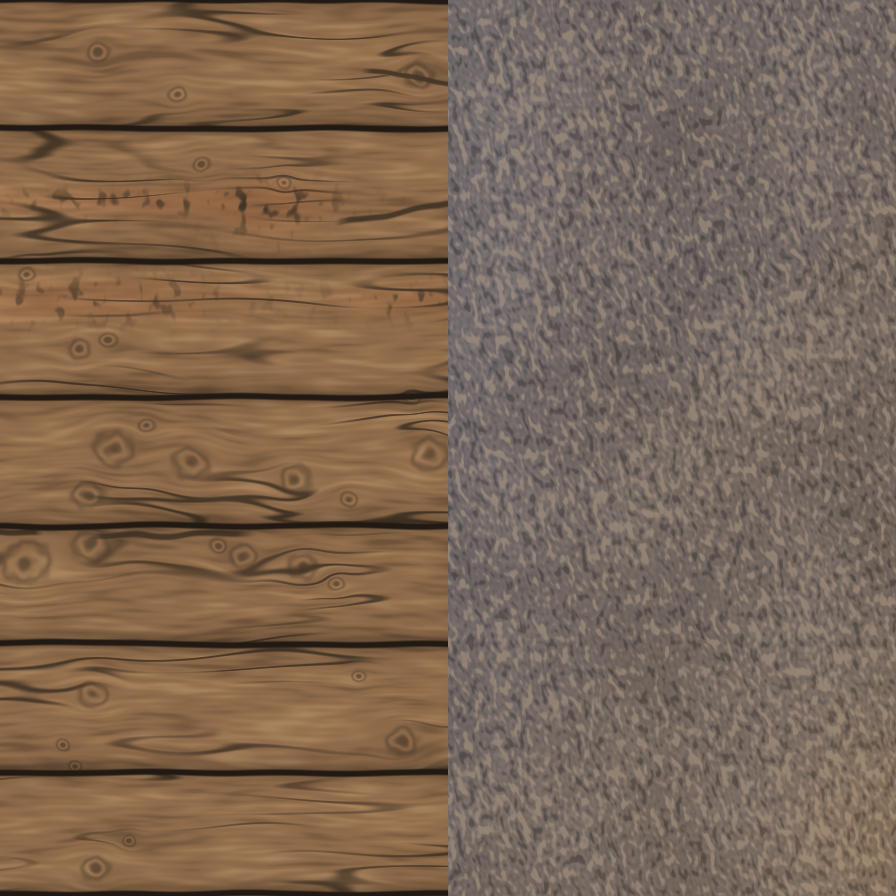
This texture is drawn by a WebGL 2 fragment shader. Its source:

```glsl
#version 300 es
precision highp float;
// Weathered horizontal planks on the left, speckled grey-brown hide on the right.

uniform vec2 u_resolution;
out vec4 fragColor;

const vec3 SOOT = vec3(0.13, 0.10, 0.075);
const vec3 UMBER = vec3(0.28, 0.22, 0.16);
const vec3 BARK = vec3(0.44, 0.33, 0.23);
const vec3 OAK = vec3(0.56, 0.42, 0.29);
const vec3 STRAW = vec3(0.67, 0.52, 0.37);
const vec3 RUST = vec3(0.60, 0.39, 0.25);
const vec3 SLATE = vec3(0.44, 0.405, 0.395);
const vec3 TAUPE = vec3(0.46, 0.405, 0.365);
const vec3 FLECK = vec3(0.61, 0.54, 0.47);

const float SEAMS[8] = float[](1.0, 0.857, 0.709, 0.557, 0.413, 0.281, 0.137, 0.002);

// Large knots: centre x, centre y, radius
const vec3 KNOTS[15] = vec3[](
    vec3(0.11, 0.943, 0.011), vec3(0.468, 0.915, 0.014), vec3(0.088, 0.61, 0.011),
    vec3(0.126, 0.499, 0.019), vec3(0.213, 0.483, 0.017), vec3(0.098, 0.447, 0.015),
    vec3(0.33, 0.465, 0.015), vec3(0.48, 0.492, 0.018), vec3(0.029, 0.372, 0.023),
    vec3(0.102, 0.392, 0.018), vec3(0.338, 0.367, 0.014), vec3(0.271, 0.379, 0.013),
    vec3(0.104, 0.225, 0.014), vec3(0.449, 0.173, 0.015), vec3(0.107, 0.03, 0.013));

float hash(vec2 cell) {
    uvec2 q = uvec2(ivec2(cell)) * uvec2(1597334673u, 3812015801u);
    uint n = (q.x ^ q.y) * 1597334673u;
    n = (n ^ (n >> 15)) * 2246822519u;
    return float((n ^ (n >> 13)) >> 8) / 16777216.0;
}

float cornerSlope(vec2 cell, vec2 offset) {
    float angle = 6.2832 * hash(cell);
    return dot(vec2(cos(angle), sin(angle)), offset);
}

// Gradient noise, roughly -0.7 to 0.7
float noise(vec2 p) {
    vec2 i = floor(p), f = p - i;
    vec2 w = f * f * f * (f * (f * 6.0 - 15.0) + 10.0);
    vec2 e = vec2(1.0, 0.0);
    return mix(mix(cornerSlope(i, f), cornerSlope(i + e, f - e), w.x),
               mix(cornerSlope(i + e.yx, f - e.yx), cornerSlope(i + 1.0, f - 1.0), w.x), w.y);
}

float blob(vec2 p, vec2 centre, vec2 size) {
    vec2 d = (p - centre) / size;
    return exp(-dot(d, d));
}

// Tapered split running from a to b
float split(vec2 p, vec2 a, vec2 b, float width) {
    float t = clamp((p.x - a.x) / (b.x - a.x), 0.0, 1.0);
    float reach = smoothstep(0.0, 0.15, t) * smoothstep(1.0, 0.85, t);
    float d = abs(p.y - mix(a.y, b.y, t) - 0.006 * noise(p * vec2(22.0, 9.0)));
    return reach * (1.0 - smoothstep(0.3 * width, width, d));
}

// Bends the grain height around a knot and gathers its rings and core
void addKnot(vec2 p, vec3 knot, inout float height, inout float ring, inout float core) {
    vec2 d = (p - knot.xy) * vec2(0.85, 1.0) / knot.z;
    float r = length(d) + 0.35 * noise(p * 70.0);
    height -= 0.8 * (p.y - knot.y) * exp(-0.3 * dot(d, d));
    ring += cos(r * 10.0) * (1.0 - smoothstep(0.5, 1.3, r));
    core += (1.0 - smoothstep(0.1, 0.55, r)) + 0.55 * exp(-20.0 * (r - 0.9) * (r - 0.9));
}

vec3 wood(vec2 p) {
    // Plank index and seam shading
    float plank = 0.0, gap = 0.0, shade = 0.0;
    for (int i = 0; i < 8; i++) {
        float d = p.y - SEAMS[i] - 0.004 * noise(vec2(p.x * 9.0, float(i) * 3.7));
        plank += step(d, 0.0);
        gap = max(gap, 1.0 - smoothstep(0.0018, 0.0048, abs(d)));
        shade += exp(-abs(d) * (d > 0.0 ? 110.0 : 190.0));
    }

    // Knots, then the bent grain
    float height = p.y + 0.018 * noise(vec2(p.x * 4.0, p.y * 9.0 + plank * 5.3));
    float ring = 0.0, core = 0.0;
    for (int i = 0; i < 15; i++) addKnot(p, KNOTS[i], height, ring, core);
    for (int i = 0; i < 14; i++) {
        float k = float(i);
        vec2 spot = vec2(0.02 + 0.46 * hash(vec2(k, 3.0)), 0.02 + 0.066 * (k + hash(vec2(k, 8.0))));
        addKnot(p, vec3(spot, 0.006 + 0.003 * hash(vec2(k, 5.0))), height, ring, core);
    }
    vec2 g = vec2(p.x + plank * 7.31, height);
    float broad = noise(g * vec2(4.0, 24.0));
    float streak = noise(g * vec2(8.0, 75.0));
    float fibre = noise(g * vec2(22.0, 165.0));
    float tone = 0.56 + 0.35 * broad + 0.38 * streak + 0.42 * fibre + 0.12 * ring;
    tone += 0.08 * (hash(vec2(plank, 2.0)) - 0.5);
    vec3 color = mix(BARK, OAK, smoothstep(0.1, 0.55, tone));
    color = mix(color, STRAW, smoothstep(0.5, 1.05, tone));

    // Worn, reddish patches on the second and third planks
    float worn = blob(p, vec2(0.1, 0.665), vec2(0.16, 0.025)) + blob(p, vec2(0.46, 0.665), vec2(0.08, 0.02))
        + blob(p, vec2(0.16, 0.775), vec2(0.2, 0.016)) + blob(p, vec2(0.3, 0.765), vec2(0.06, 0.035));
    float chips = noise(p * vec2(65.0, 48.0)) + 0.5 * noise(p * vec2(130.0, 90.0));
    color = mix(color, RUST, 0.45 * clamp(worn, 0.0, 1.0));
    color = mix(color, UMBER, 0.75 * worn * smoothstep(0.12, 0.5, chips));

    // Fine cracks follow the grain; a few long splits are placed
    float vein = abs(noise(g * vec2(4.5, 42.0) + 31.0));
    float crack = (1.0 - smoothstep(0.01, 0.085, vein)) * smoothstep(-0.08, 0.3, noise(g * vec2(5.0, 17.0) + 9.0));
    crack = max(crack, split(p, vec2(0.37, 0.748), vec2(0.52, 0.777), 0.005));
    crack = max(crack, split(p, vec2(0.4, 0.922), vec2(0.52, 0.904), 0.004));
    crack = max(crack, split(p, vec2(0.09, 0.403), vec2(0.29, 0.404), 0.005));
    crack = max(crack, split(p, vec2(-0.04, 0.406), vec2(0.05, 0.404), 0.005));
    color = mix(color, UMBER * 0.85, 0.85 * crack);
    color = mix(color, UMBER, 0.65 * clamp(core, 0.0, 1.0));
    color *= 1.0 - 0.4 * clamp(shade, 0.0, 1.0);
    return mix(color, SOOT, gap);
}

vec3 hide(vec2 p) {
    // Cool upper left, warmer lower right, with cloudy patches
    float warmth = smoothstep(-0.35, 0.45, p.x - 0.5 - 0.55 * p.y + 0.25 * noise(p * 5.0));
    float cloud = 0.5 * noise(p * 6.0) + 0.3 * noise(p * 15.0);
    cloud += 0.25 * blob(p, vec2(0.88, 0.58), vec2(0.08, 0.1)) + 0.25 * blob(p, vec2(0.77, 0.16), vec2(0.1, 0.12));
    cloud -= 0.25 * blob(p, vec2(0.58, 0.35), vec2(0.1, 0.06)) + 0.2 * blob(p, vec2(0.97, 0.42), vec2(0.06, 0.1));
    vec3 color = mix(SLATE, TAUPE, warmth) * (1.0 + 0.18 * cloud);

    // Slanted flecks with dark pits between them
    vec2 q = vec2(p.x + 0.22 * p.y + 0.006 * noise(p * 25.0), p.y);
    float coarse = noise(q * vec2(115.0, 62.0));
    float fine = noise(q * vec2(210.0, 130.0) + 17.0);
    float pebble = coarse + 0.5 * fine;
    color *= 1.0 + 0.13 * fine;
    color = mix(color, FLECK, 0.75 * smoothstep(0.06, 0.42, pebble + 0.25 * cloud));
    color *= 1.0 - 0.22 * smoothstep(0.12, 0.5, -pebble);
    color += vec3(0.05, 0.025, -0.01) * blob(p, vec2(1.0, 0.06), vec2(0.12, 0.14));
    return color + vec3(0.01, 0.015, 0.03) * blob(p, vec2(0.5, 0.75), vec2(0.12, 0.4));
}

void main() {
    vec2 p = gl_FragCoord.xy / u_resolution;
    float pixel = 1.0 / u_resolution.x;
    float side = smoothstep(0.5 - 0.5 * pixel, 0.5 + 0.5 * pixel, p.x);
    fragColor = vec4(mix(wood(p), hide(p), side), 1.0);
}
```
